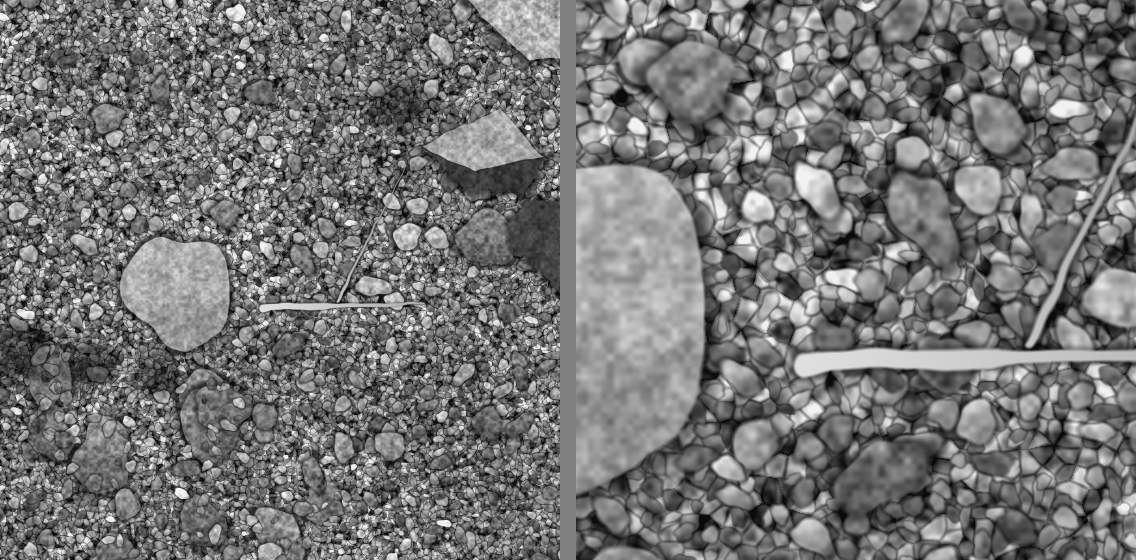
Left, the full canvas; right, a detail of the centre.
Write a Shadertoy shader that draws this texture.

```glsl
const float SOFT_EDGE = 0.0014;

float hash(vec2 p) {
    vec3 q = fract(p.xyx * vec3(0.1031, 0.1030, 0.0973));
    q += dot(q, q.yzx + 33.33);
    return fract((q.x + q.y) * q.z);
}

vec2 hash2(vec2 p) {
    return vec2(hash(p), hash(p + 71.7));
}

float noise(vec2 p) {
    vec2 i = floor(p), f = fract(p);
    f = f * f * (3.0 - 2.0 * f);
    return mix(mix(hash(i), hash(i + vec2(1, 0)), f.x),
               mix(hash(i + vec2(0, 1)), hash(i + vec2(1, 1)), f.x), f.y);
}

mat2 rotate(float a) {
    return mat2(cos(a), -sin(a), sin(a), cos(a));
}

// Finest grit: randomly toned cells with dark crevices
float grit(vec2 p, float cell) {
    vec2 id = floor(p / cell), f = fract(p / cell);
    float nearest = 9.0, second = 9.0, tone = 0.0;
    for (int y = -1; y <= 1; y++)
    for (int x = -1; x <= 1; x++) {
        vec2 o = vec2(x, y);
        float d = length(o + hash2(id + o) - f);
        if (d < nearest) {
            second = nearest;
            nearest = d;
            tone = hash(id + o + 19.0);
        } else second = min(second, d);
    }
    return mix(0.25, 0.71, tone) * mix(0.55, 1.0, smoothstep(0.0, 0.3, second - nearest));
}

// Lays a surface over the ground with a contact shadow; d is its signed distance
float lay(float ground, float surface, float d, float shadowWidth, float shadow) {
    ground *= 1.0 - shadow * (1.0 - smoothstep(0.0, shadowWidth, d));
    return mix(ground, surface, smoothstep(SOFT_EDGE, -SOFT_EDGE, d));
}

// Rounded stone with a wavy outline, lit from above
float stone(float ground, vec2 p, vec2 radii, float turn, float tone, float seed, float grain) {
    float size = min(radii.x, radii.y);
    vec2 q = rotate(turn) * p / radii;
    float a = atan(q.y, q.x + 1e-5);
    float outline = 1.0 + 0.10 * sin(2.0 * a + seed * 6.3)
                  + 0.08 * sin(3.0 * a + seed * 17.0) + 0.05 * sin(5.0 * a + seed * 31.0);
    float d = (length(q) / outline - 1.0) * size;
    float light = 0.07 * dot(p / size, vec2(-0.3, 0.8));
    return lay(ground, tone + light + 0.45 * grain, d, min(0.4 * size, 0.014), 0.5);
}

// One jittered pebble per grid cell, kept by chance
float pebbles(float ground, vec2 p, float cell, float density, float grain) {
    vec2 id = floor(p / cell);
    for (int y = -1; y <= 1; y++)
    for (int x = -1; x <= 1; x++) {
        vec2 k = id + vec2(x, y), r = hash2(k + 5.3), s = hash2(k + 37.1);
        if (hash(k + cell * 900.0) > density) continue;
        vec2 radii = cell * vec2(0.52, mix(0.28, 0.46, r.x)) * mix(0.55, 1.0, r.y);
        float tone = mix(0.32, 0.70, s.x) + 0.18 * step(0.92, s.y);
        ground = stone(ground, p - (k + hash2(k)) * cell, radii, 6.3 * s.y, tone, r.x, grain);
    }
    return ground;
}

// Signed distance to a convex outline listed counterclockwise
float facet(vec2 p, vec2 corner[5]) {
    float d = -1.0;
    for (int i = 0; i < 5; i++) {
        vec2 e = normalize(corner[(i + 1) % 5] - corner[i]);
        d = max(d, dot(p - corner[i], vec2(e.y, -e.x)));
    }
    return d;
}

float twig(float ground, vec2 p, vec2 a, vec2 b, float thick, float tone) {
    vec2 ab = b - a;
    float t = clamp(dot(p - a, ab) / dot(ab, ab), 0.0, 1.0);
    float d = length(p - a - ab * t) - thick * mix(1.0, 0.25, t);
    return lay(ground, tone - 0.18 * t, d, 0.005, 0.35);
}

float damp(vec2 p, vec2 center, float radius) {
    return 1.0 - 0.45 * (1.0 - smoothstep(0.3, 1.0, length(p - center) / radius));
}

void mainImage(out vec4 fragColor, in vec2 fragCoord) {
    vec2 uv = fragCoord / iResolution.xy;
    float grain = 0.6 * noise(uv * 130.0) + 0.4 * noise(uv * 260.0 + 7.0) - 0.5;
    vec2 p = uv + 0.006 * (vec2(noise(uv * 45.0), noise(uv * 45.0 + 50.0)) - 0.5);

    // Grit and soil clods under the gravel
    float tone = grit(p, 0.011) + 0.75 * grain;
    tone = pebbles(tone, p, 0.014, 0.75, grain);
    for (int i = 0; i < 10; i++) {
        vec2 r = hash2(vec2(i, 3)), s = hash2(vec2(i, 8));
        tone = stone(tone, p - r * vec2(0.62, 0.36), mix(vec2(0.035), vec2(0.075, 0.06), s),
                     6.3 * s.x, mix(0.38, 0.49, s.y), r.x, grain);
    }

    // Gravel, coarser and sparser in each layer
    float cell = 0.022, density = 0.45;
    for (int i = 0; i < 3; i++) {
        tone = pebbles(tone, p, cell, density, grain);
        cell *= 1.65;
        density *= 0.5;
    }
    tone *= damp(p, vec2(0.04, 0.37), 0.09) * damp(p, vec2(0.16, 0.35), 0.07)
          * damp(p, vec2(0.28, 0.33), 0.06) * damp(p, vec2(0.71, 0.81), 0.07);
    tone *= 0.92 + 0.24 * noise(uv * 7.0 + 3.0);

    // Large stones
    float rough = 0.5 * grain + 0.16 * (noise(uv * 35.0) - 0.5);
    tone = stone(tone, p - vec2(0.32, 0.48), vec2(0.088, 0.108), 0.1, 0.61, 0.35, rough * 1.5);
    tone = stone(tone, p - vec2(0.87, 0.575), vec2(0.055, 0.045), 0.6, 0.43, 0.7, grain);
    float slab = facet(p, vec2[5](vec2(0.91, 0.60), vec2(0.915, 0.56), vec2(1.02, 0.46),
                                  vec2(1.02, 0.64), vec2(0.94, 0.64)));
    tone = lay(tone, 0.25 + 0.4 * rough, slab, 0.015, 0.5);
    float underside = facet(p, vec2[5](vec2(0.76, 0.73), vec2(0.83, 0.665), vec2(0.935, 0.655),
                                       vec2(0.972, 0.715), vec2(0.87, 0.75)));
    tone = lay(tone, 0.22 + 0.4 * rough, underside, 0.018, 0.55);
    float face = facet(p, vec2[5](vec2(0.755, 0.735), vec2(0.85, 0.695), vec2(0.97, 0.72),
                                  vec2(0.895, 0.805), vec2(0.795, 0.762)));
    tone = lay(tone, 0.61 + 0.7 * rough, face, 0.004, 0.3);
    float boulder = facet(p, vec2[5](vec2(0.815, 1.02), vec2(0.88, 0.95), vec2(0.945, 0.89),
                                     vec2(1.02, 0.90), vec2(1.02, 1.02)));
    tone = lay(tone, 0.64 + rough, boulder, 0.02, 0.5);

    // Dry twigs
    tone = twig(tone, p, vec2(0.601, 0.463), vec2(0.723, 0.698), 0.0025, 0.72);
    tone = twig(tone, p, vec2(0.47, 0.451), vec2(0.755, 0.458), 0.0065, 0.82);

    fragColor = vec4(vec3(clamp(0.475 + 1.08 * (tone - 0.45), 0.04, 0.95)), 1.0);
}
```
